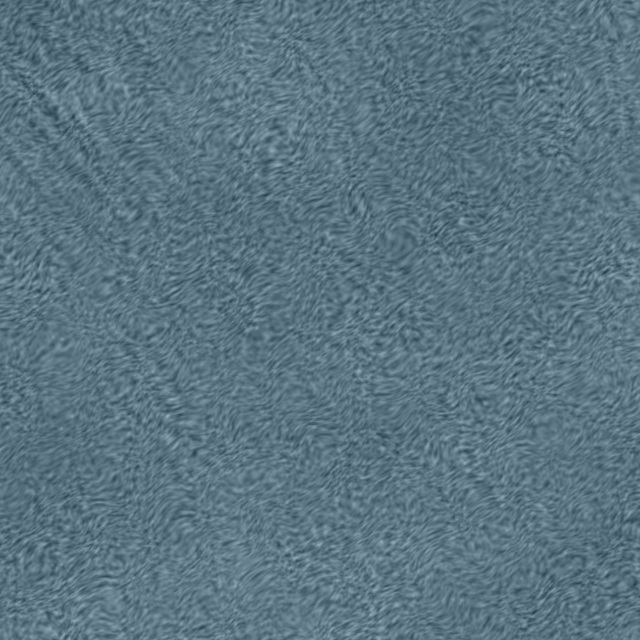
A WebGL 2 fragment shader for this texture:

```glsl
#version 300 es
precision highp float;
// Blue-grey brushed suede: short slanted fibres, soft patches and faint cross creases.

#define BASE_COLOR vec3(0.356, 0.457, 0.508)
#define GRAIN_ANGLE 0.50
#define GRAIN_FREQ vec2(66.0, 148.0)
#define GRAIN_CONTRAST 0.22
#define FINE_SHARE 0.45
#define BEND_AMOUNT 0.020
#define BEND_FREQ 15.0
#define PATCH_CONTRAST 0.045
#define CREASE_ANGLE -0.86
#define CREASE_CONTRAST 0.10
#define SPECK_CELLS 56.0
#define SPECK_CHANCE 0.07

uniform vec2 u_resolution;
out vec4 fragColor;

float hash(vec2 p) {
    return fract(sin(dot(p, vec2(127.1, 311.7))) * 43758.5453);
}

vec2 cornerSlope(vec2 cell) {
    float angle = 6.28318 * hash(cell);
    return vec2(cos(angle), sin(angle));
}

// Gradient noise, centred on zero
float noise(vec2 p) {
    vec2 i = floor(p), f = p - i;
    vec2 u = f * f * f * (f * (f * 6.0 - 15.0) + 10.0);
    vec2 e = vec2(1.0, 0.0);
    float a = dot(cornerSlope(i), f);
    float b = dot(cornerSlope(i + e.xy), f - e.xy);
    float c = dot(cornerSlope(i + e.yx), f - e.yx);
    float d = dot(cornerSlope(i + e.xx), f - e.xx);
    return mix(mix(a, b, u.x), mix(c, d, u.x), u.y);
}

// Coordinates along (x) and across (y) a direction
vec2 alongAcross(vec2 p, float angle) {
    float c = cos(angle), s = sin(angle);
    return vec2(c * p.x + s * p.y, c * p.y - s * p.x);
}

// Two crossing layers of stretched noise plus a finer one
float fibres(vec2 p) {
    vec2 bend = vec2(noise(p * BEND_FREQ + 31.7), noise(p * BEND_FREQ + 74.2));
    vec2 q = p + BEND_AMOUNT * bend;
    float broad = noise(alongAcross(q, GRAIN_ANGLE - 0.16) * GRAIN_FREQ + 11.3);
    broad += noise(alongAcross(q, GRAIN_ANGLE + 0.20) * GRAIN_FREQ * 1.12 + 57.9);
    float fine = noise(alongAcross(q, GRAIN_ANGLE + 0.05) * GRAIN_FREQ * vec2(2.2, 1.5) + 93.1);
    return 0.65 * broad + FINE_SHARE * fine;
}

// Broad uneven shading of the nap
float patches(vec2 p) {
    return noise(p * 3.1 + 5.3) + 0.6 * noise(alongAcross(p, GRAIN_ANGLE) * vec2(6.0, 13.0) + 23.6);
}

// Long thin folds, strongest towards the upper left
float creases(vec2 p) {
    vec2 q = alongAcross(p, CREASE_ANGLE);
    float corner = 1.0 - smoothstep(0.08, 0.38, length(p - vec2(0.08, 0.84)));
    float scattered = 0.45 * smoothstep(0.05, 0.4, noise(p * 3.7 + 41.2));
    return noise(q * vec2(7.0, 62.0) + 17.4) * max(corner, scattered);
}

// Sparse pale fibre tips
float specks(vec2 p) {
    vec2 g = p * SPECK_CELLS;
    vec2 cell = floor(g);
    vec2 centre = 0.3 + 0.4 * vec2(hash(cell + 3.1), hash(cell + 8.7));
    float present = step(hash(cell + 15.9), SPECK_CHANCE);
    return present * (1.0 - smoothstep(0.04, 0.26, length(g - cell - centre)));
}

void main() {
    vec2 p = gl_FragCoord.xy / u_resolution.y;
    float roughness = 1.0 + 0.5 * noise(p * 6.5 + 62.8);
    float tone = GRAIN_CONTRAST * roughness * fibres(p);
    tone += PATCH_CONTRAST * patches(p);
    tone += CREASE_CONTRAST * creases(p);
    tone += 0.07 * specks(p);
    fragColor = vec4(clamp(BASE_COLOR + tone, 0.0, 1.0), 1.0);
}
```
